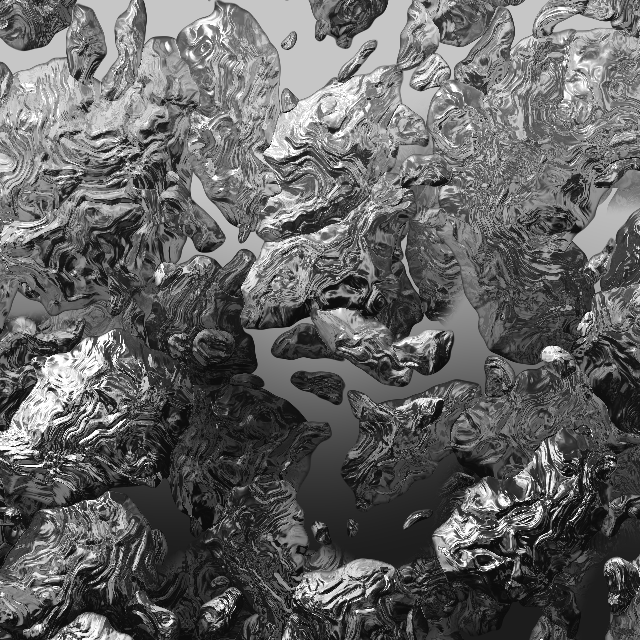
Write a three.js fragment shader that draws this texture.

```glsl
varying vec2 vUv;

float hash(vec2 p) {
  return fract(sin(dot(p, vec2(127.1, 311.7))) * 43758.5453);
}

float noise(vec2 p) {
  vec2 i = floor(p), f = fract(p);
  f = f * f * (3.0 - 2.0 * f);
  return mix(mix(hash(i), hash(i + vec2(1.0, 0.0)), f.x),
             mix(hash(i + vec2(0.0, 1.0)), hash(i + 1.0), f.x), f.y);
}

float fbm(vec2 p) {
  float sum = 0.0, amp = 0.53;
  for (int i = 0; i < 4; i++) {
    sum += amp * noise(p);
    p = mat2(1.6, 1.2, -1.2, 1.6) * p + 5.3;
    amp *= 0.5;
  }
  return sum;
}

// How much metal gathers at a place: sparse at the top centre and lower right
float density(vec2 p) {
  float opening = smoothstep(0.34, 0.08, length((p - vec2(0.4, 1.0)) * vec2(1.0, 1.2)));
  float hollow = smoothstep(0.25, 0.05, length((p - vec2(0.6, 0.2)) * vec2(0.8, 1.2)));
  return 1.0 - 0.5 * opening - 0.45 * hollow;
}

// Overlapping warped lumps: x = height, y = lump id, z = signed coverage
vec3 relief(vec2 p, float seed) {
  vec2 bend = vec2(fbm(p * 6.0 + seed), fbm(p * 6.0 + seed + 31.0)) - 0.5;
  vec2 w = p + 0.17 * bend;
  vec3 top = vec3(0.0, 0.0, -1.0);
  for (int s = 0; s < 2; s++) {
    float small = float(s);
    float cells = mix(4.3, 11.0, small);
    vec2 g = w * cells + seed;
    for (int j = -1; j <= 1; j++) {
      for (int i = -1; i <= 1; i++) {
        vec2 c = floor(g) + vec2(float(i), float(j));
        float id = hash(c + seed);
        vec2 o = c + 0.15 + 0.7 * vec2(hash(c + 3.1), hash(c + 7.7)) - g;
        float a = id * 6.28;
        o = mat2(cos(a), -sin(a), sin(a), cos(a)) * o;
        o.x *= 1.5;
        float r = (0.55 + 0.4 * hash(c + 5.3)) * density((c + 0.5 - seed) / cells);
        r *= mix(1.0, 0.35 + 0.5 * hash(c + 9.2), small);
        float d = 1.0 - dot(o, o) / (r * r);
        float z = sqrt(max(d, 0.0)) * r / cells * 0.8 + 0.07 * id + 0.04 * small;
        if (d > 0.0 && z > top.x) top.xy = vec2(z, id);
        top.z = max(top.z, d * r / cells);
      }
    }
  }
  // Creased folds and fine wrinkles
  vec2 q = w * 11.0 + top.y * 19.0 + bend * 4.0;
  top.x += 0.075 * abs(fbm(q) - 0.5) + 0.016 * fbm(q.yx * vec2(2.2, 4.2));
  return top;
}

// Polished metal: x = grey, y = opacity
vec2 metal(vec2 p, float seed) {
  float e = 0.0022;
  vec3 here = relief(p, seed);
  vec2 slope = vec2(relief(p + vec2(e, 0.0), seed).x, relief(p + vec2(0.0, e), seed).x) - here.x;
  vec3 n = normalize(vec3(-slope / e, 0.9));

  // Mirrored surroundings
  float room = smoothstep(0.27, 0.73, fbm(n.xy * 2.3 + here.y * 23.0 + p * 4.0));
  float sky = 0.5 + 0.5 * dot(n.xy, vec2(-0.35, 0.9));
  float grey = mix(room, sky, 0.45);
  grey *= 0.75 + 0.4 * here.y;
  grey = pow(clamp(grey, 0.0, 1.0), mix(2.5, 0.95, smoothstep(0.1, 0.8, p.y)));

  // Dark pockets and glints
  float pocket = smoothstep(0.2, 0.04, length((p - vec2(0.4, 0.38)) * vec2(0.8, 1.0)));
  grey *= 1.0 - 0.65 * pocket;
  float glint = pow(max(dot(n, normalize(vec3(-0.3, 0.6, 0.75))), 0.0), 28.0);
  grey += glint * mix(0.3, 0.55, p.y) * smoothstep(0.35, 0.65, noise(p * 38.0 + seed));
  grey *= mix(0.45, 1.0, smoothstep(0.0, 0.016, here.z));
  return vec2(grey, smoothstep(0.0, 0.004, here.z));
}

void main() {
  // Soft backdrop, pale above and nearly black below
  float haze = 0.12 * (noise(vUv * 4.0) - 0.5);
  float grey = mix(0.07, 0.77, smoothstep(0.1, 0.78, vUv.y + haze));

  // Shadowed rear lumps, then the bright front ones
  vec2 rear = metal(vUv, 47.0);
  float rearShare = smoothstep(0.85, 0.6, vUv.y + haze) * smoothstep(0.36, 0.5, noise(vUv * 5.0 + 2.0));
  grey = mix(grey, rear.x * 0.55, rear.y * rearShare);
  vec2 front = metal(vUv, 13.0);
  grey = mix(grey, front.x, front.y);

  gl_FragColor = vec4(vec3(clamp(0.045 + 0.95 * grey, 0.0, 1.0)), 1.0);
}
```
